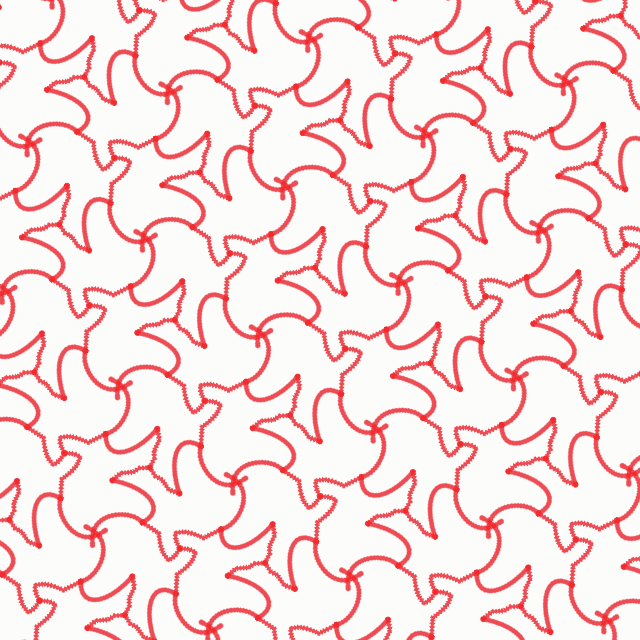
Write a Shadertoy shader that draws this pattern.

```glsl
// Interlocking threefold tiling outlined in red hairy brush strokes on white.
// Four strokes (arm, loop, bow, hook) turn three times about each point of a
// triangular lattice; translucent ink darkens where strokes overlap.

const float CELL = 0.2339; // lattice spacing in canvas heights

// trace.x: nearest distance, trace.y: arc length there, trace.z: length so far
void addSegment(vec2 p, vec2 a, vec2 b, inout vec3 trace) {
    vec2 ab = b - a;
    float len = length(ab);
    float t = clamp(dot(p - a, ab) / (len * len), 0.0, 1.0);
    float d = length(p - a - ab * t);
    if (d < trace.x) trace.xy = vec2(d, trace.z + t * len);
    trace.z += len;
}

vec3 traceBezier(vec2 p, vec2 a, vec2 b, vec2 c, vec2 d) {
    vec3 trace = vec3(9.0, 0.0, 0.0);
    vec2 previous = a;
    for (int i = 1; i <= 11; i++) {
        float t = float(i) / 11.0, u = 1.0 - t;
        vec2 point = u*u*u*a + 3.0*u*u*t*b + 3.0*u*t*t*c + t*t*t*d;
        addSegment(p, previous, point, trace);
        previous = point;
    }
    return trace;
}

vec3 traceArm(vec2 p) {
    const vec2 arm[5] = vec2[5](
        vec2(0.0), vec2(-0.067, -0.004), vec2(-0.111, -0.030),
        vec2(-0.193, -0.037), vec2(-0.249, -0.085));
    vec3 trace = vec3(9.0, 0.0, 0.0);
    for (int i = 0; i < 4; i++) addSegment(p, arm[i], arm[i + 1], trace);
    return trace;
}

vec3 traceHook(vec2 p) {
    const vec2 hook[8] = vec2[8](
        vec2(-0.048, -0.367), vec2(0.004, -0.401), vec2(0.059, -0.438),
        vec2(0.071, -0.516), vec2(0.089, -0.571), vec2(0.126, -0.620),
        vec2(0.167, -0.592), vec2(0.203, -0.540));
    vec3 trace = vec3(9.0, 0.0, 0.0);
    for (int i = 0; i < 7; i++) addSegment(p, hook[i], hook[i + 1], trace);
    return trace;
}

// Stroke coverage; hair is the depth of the cross bristles
float brush(vec3 trace, float width, float hair, float blur) {
    float s = trace.y;
    float bristle = 0.5 + 0.5 * sin(s * 299.0 + 0.7 * sin(s * 47.0));
    float ragged = 0.8 + 0.2 * sin(s * 83.0) * sin(s * 131.0 + 1.0);
    float ends = 1.0 - smoothstep(0.0, 0.025, min(s, trace.z - s));
    float halfWidth = width + hair * (bristle * ragged - 0.5) + 0.003 * ends;
    return 1.0 - smoothstep(-blur, blur, trace.x - halfWidth);
}

// All four strokes around one lattice point
float motif(vec2 p, float blur) {
    vec2 tip = vec2(-0.249, -0.085), joint = vec2(-0.048, -0.367);
    vec3 loop = traceBezier(p, tip, vec2(0.007, -0.137), vec2(0.108, -0.286), joint);
    vec3 bow = traceBezier(p, joint, vec2(-0.122, -0.275),
                           vec2(-0.419, -0.286), vec2(-0.382, -0.519));
    return brush(loop, 0.0155, 0.002, blur)
         + brush(bow, 0.0155, 0.004, blur)
         + brush(traceArm(p), 0.0145, 0.011, blur)
         + brush(traceHook(p), 0.0145, 0.011, blur);
}

void mainImage(out vec4 fragColor, in vec2 fragCoord) {
    vec2 p = (fragCoord / iResolution.y - vec2(0.4922, 0.5816)) / CELL;
    float blur = 0.9 / (iResolution.y * CELL);

    // Tilted triangular lattice: the four corners of the enclosing rhombus
    mat2 lattice = mat2(0.9373, 0.3486, 0.1668, 0.9860);
    mat2 thirdTurn = mat2(-0.5, 0.866, -0.866, -0.5);
    vec2 corner = floor(inverse(lattice) * p);
    float ink = 0.0;
    for (int i = 0; i < 4; i++) {
        vec2 q = p - lattice * (corner + vec2(i & 1, i >> 1));
        if (length(q) > 0.72) continue;
        for (int turn = 0; turn < 3; turn++) {
            ink += motif(q, blur);
            q = thirdTurn * q;
        }
    }

    // Single layer, then denser red in the overlaps
    vec3 red = mix(vec3(0.93, 0.30, 0.33), vec3(0.95, 0.17, 0.18),
                   clamp(ink - 1.0, 0.0, 1.0));
    fragColor = vec4(mix(vec3(0.99, 0.99, 0.98), red, min(ink, 1.0)), 1.0);
}
```
